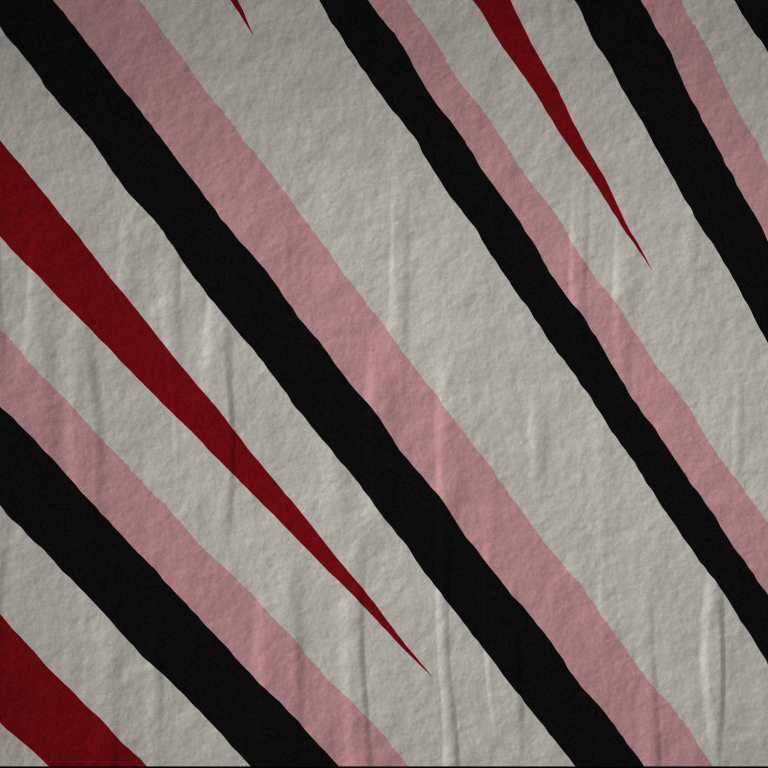
Give the GLSL for this pattern, as a WebGL 1 fragment shader.

```glsl
precision highp float;
uniform vec2 u_resolution;

float hash(vec2 p) {
  vec3 q = fract(p.xyx * 0.1031);
  q += dot(q, q.yzx + 33.33);
  return fract((q.x + q.y) * q.z);
}

float noise(vec2 p) {
  vec2 i = floor(p), f = fract(p);
  f = f * f * (3.0 - 2.0 * f);
  return mix(mix(hash(i), hash(i + vec2(1, 0)), f.x),
             mix(hash(i + vec2(0, 1)), hash(i + vec2(1, 1)), f.x), f.y);
}

float fbm(vec2 p) {
  float sum = 0.0, amp = 0.5;
  for (int i = 0; i < 4; i++) {
    sum += amp * noise(p);
    p = mat2(1.6, 1.2, -1.2, 1.6) * p + 7.3;
    amp *= 0.5;
  }
  return sum;
}

// Coverage to the right of a slanted line starting at x0 on the top border
float rightOf(vec2 p, float x0, float slope) {
  float d = (p.x - x0 - slope * p.y) / sqrt(1.0 + slope * slope);
  float aa = 0.8 / u_resolution.y;
  return smoothstep(-aa, aa, d);
}

// Thin spike between two lines that meet at its tip
float spike(vec2 p, vec2 tip, float leftSlope, float rightSlope) {
  float l = rightOf(p, tip.x - leftSlope * tip.y, leftSlope);
  float r = rightOf(p, tip.x - rightSlope * tip.y, rightSlope);
  return l * (1.0 - r) * step(p.y, tip.y);
}

// Black stripe with a pink one on its right; each edge is (x0, slope)
vec3 stripePair(vec3 base, vec2 p, vec2 outer, vec2 seam, vec2 inner) {
  vec3 black = vec3(0.05, 0.048, 0.052);
  vec3 pink = vec3(0.63, 0.47, 0.48);
  vec3 c = mix(base, black, rightOf(p, outer.x, outer.y));
  c = mix(c, pink, rightOf(p, seam.x, seam.y));
  return mix(c, base, rightOf(p, inner.x, inner.y));
}

// Plaster relief: lumps, fine grain and vertical drips
float relief(vec2 p) {
  float lumps = fbm(p * 32.0) * 0.010 + fbm(p * 110.0 + 9.0) * 0.003;
  float drip = noise(vec2(p.x * 34.0 + noise(p * 5.0) * 0.5, p.y * 3.5));
  float lower = smoothstep(0.15, 0.5, p.y);
  return lumps + 0.008 * lower * smoothstep(0.62, 0.9, drip);
}

void main() {
  vec2 uv = gl_FragCoord.xy / u_resolution;
  vec2 p = vec2(uv.x, 1.0 - uv.y);

  // Hand-painted wobble of the edges
  vec2 w = p;
  w.x += (noise(p * 17.0) - 0.5) * 0.008 + (noise(p * 70.0 + 4.0) - 0.5) * 0.003;

  // Stripes
  vec3 col = vec3(0.635, 0.625, 0.595);
  col = stripePair(col, w, vec2(-0.633, 0.962), vec2(-0.495, 0.939), vec2(-0.405, 0.943));
  col = stripePair(col, w, vec2(-0.025, 0.775), vec2(0.072, 0.769), vec2(0.182, 0.75));
  col = stripePair(col, w, vec2(0.414, 0.68), vec2(0.482, 0.663), vec2(0.53, 0.686));
  col = stripePair(col, w, vec2(0.746, 0.57), vec2(0.833, 0.54), vec2(0.885, 0.533));
  col = mix(col, vec3(0.05), rightOf(w, 0.954, 0.63));

  // Red spikes and corner
  vec2 s = mix(p, w, 0.5);
  float red = spike(s, vec2(0.564, 0.882), 0.984, 0.806);
  red = max(red, spike(s, vec2(0.849, 0.351), 0.665, 0.528));
  red = max(red, spike(s, vec2(0.331, 0.046), 0.71, 0.49));
  red = max(red, rightOf(w, -1.044, 1.11) * (1.0 - rightOf(w, -0.775, 0.967)));
  col = mix(col, vec3(0.39, 0.045, 0.065), red);

  // Raking light on the relief, then uneven illumination
  vec2 toLight = vec2(-0.0022, -0.0014);
  float slope = (relief(p) - relief(p + toLight)) / length(toLight);
  float light = 1.0 + clamp(slope * 0.22, -0.22, 0.22);
  light *= 0.96 + 0.08 * fbm(p * 9.0);
  light *= 1.05 - 0.28 * dot(p - vec2(0.62, 0.52), p - vec2(0.62, 0.52));
  light *= 0.9 + 0.1 * smoothstep(0.0, 0.35, p.y);
  col *= light;
  col += (hash(floor(p * 512.0)) - 0.5) * 0.025;

  // Dark line along the bottom border
  col *= smoothstep(0.001, 0.003, uv.y);
  gl_FragColor = vec4(col, 1.0);
}
```
